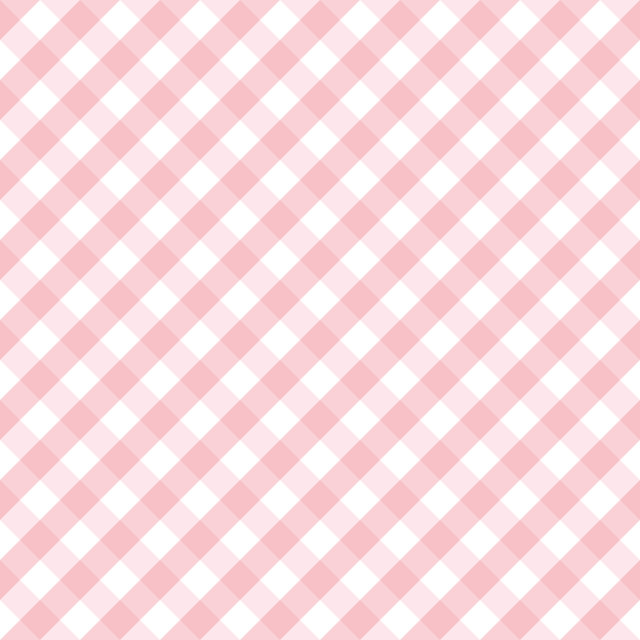
A Shadertoy shader for this pattern:

```glsl
const float REPEATS = 8.0;         // whole checks across and down
const float BAND_WIDTH = 0.5;      // share of each period that is tinted
const float RISING_CENTER = 0.25;  // phase of the "/" bands
const float FALLING_CENTER = 0.75; // phase of the falling bands
const float EDGE_PIXELS = 0.7;     // half width of the edge smoothing

const vec3 WHITE = vec3(1.0);
const vec3 PALE_PINK = vec3(0.992, 0.902, 0.925);
const vec3 MID_PINK = vec3(0.980, 0.820, 0.843);
const vec3 DEEP_PINK = vec3(0.973, 0.757, 0.784);

// Coverage of a periodic stripe, 1 inside the band
float stripe(float phase, float center, float softness) {
    float dist = abs(fract(phase - center + 0.5) - 0.5) - 0.5 * BAND_WIDTH;
    return 1.0 - smoothstep(-softness, softness, dist);
}

void mainImage(out vec4 fragColor, in vec2 fragCoord) {
    vec2 p = REPEATS * fragCoord / iResolution.xy;
    float softness = EDGE_PIXELS * length(REPEATS / iResolution.xy);

    // Two diagonal sets of bands
    float rising = stripe(p.x - p.y, RISING_CENTER, softness);
    float falling = stripe(p.x + p.y, FALLING_CENTER, softness);

    // Each crossing takes its own tint
    vec3 gap = mix(WHITE, PALE_PINK, falling);
    vec3 band = mix(MID_PINK, DEEP_PINK, falling);
    fragColor = vec4(mix(gap, band, rising), 1.0);
}
```
